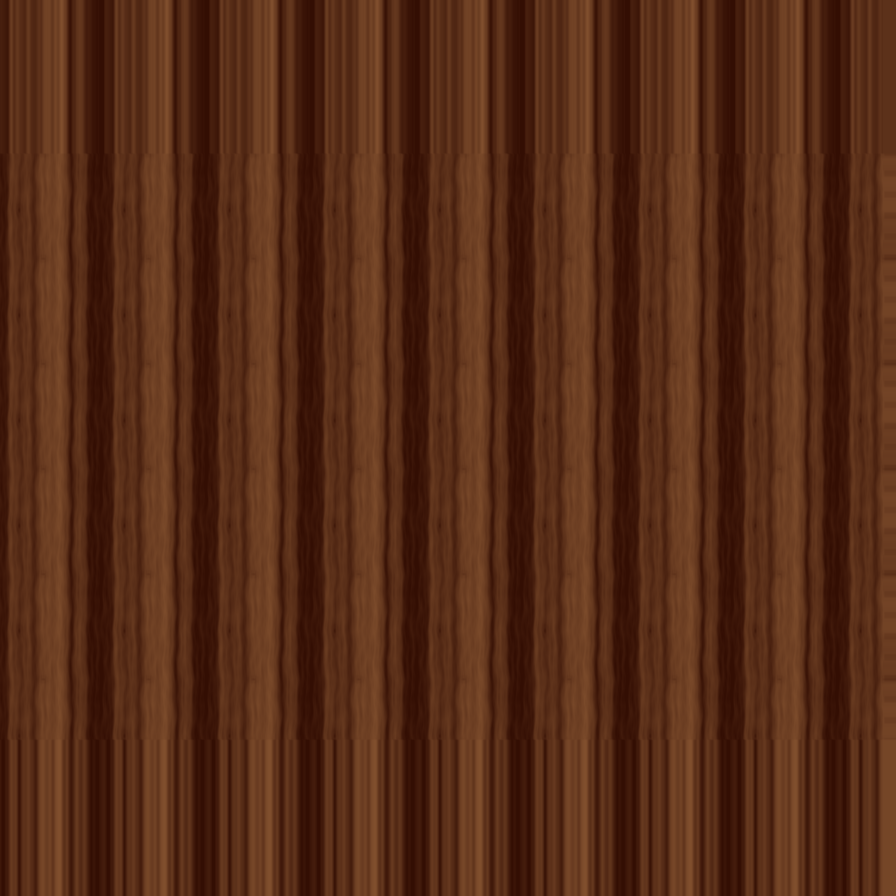
Reproduce this texture procedurally as a WebGL 2 fragment shader.

```glsl
#version 300 es
precision highp float;

uniform vec2 u_resolution;
out vec4 fragColor;

const float TAU = 6.2831853;

vec2 hash2(vec2 p) {
    return fract(sin(vec2(dot(p, vec2(127.1, 311.7)), dot(p, vec2(269.5, 183.3)))) * 43758.5);
}

// Signed offset from a centre, wrapped around the tile
vec2 wrapOffset(vec2 p, vec2 centre) {
    return fract(p - centre + 0.5) - 0.5;
}

float stripe(float x, float centre, float halfWidth, float soft) {
    float d = abs(fract(x - centre + 0.5) - 0.5);
    return 1.0 - smoothstep(halfWidth - soft, halfWidth + soft, d);
}

// Tiling cellular noise: distance to the nearest point
float cellular(vec2 p, vec2 cells) {
    p *= cells;
    vec2 base = floor(p);
    float nearest = 1.0;
    for (int j = -1; j <= 1; j++) {
        for (int i = -1; i <= 1; i++) {
            vec2 cell = base + vec2(i, j);
            nearest = min(nearest, length(cell + hash2(mod(cell, cells)) - p));
        }
    }
    return nearest;
}

float knot(vec2 p, vec2 centre, vec2 size) {
    float r = length(wrapOffset(p, centre) / size);
    return exp(-r * r) * (0.75 + 0.25 * cos(5.0 * r));
}

// Broad light and dark boards across one tile
float boards(float x) {
    float tone = 0.62;
    tone += 0.20 * stripe(x, 0.50, 0.12, 0.03);
    tone += 0.08 * stripe(x, 0.57, 0.04, 0.03);
    tone -= 0.50 * stripe(x, 0.95, 0.13, 0.035);
    tone -= 0.07 * stripe(x, 0.93, 0.05, 0.05);
    tone -= 0.20 * stripe(x, 0.19, 0.025, 0.03);
    tone -= 0.24 * stripe(x, 0.32, 0.03, 0.035);
    tone -= 0.46 * stripe(x, 0.68, 0.025, 0.03);
    tone -= 0.10 * stripe(x, 0.74, 0.01, 0.02);
    tone += 0.12 * stripe(x, 0.095, 0.01, 0.015);
    return tone;
}

void main() {
    vec2 uv = gl_FragCoord.xy / u_resolution;

    // The tiled area ends in stretched edge rows and a stretched right column
    vec2 held = vec2(min(uv.x, 0.986), clamp(uv.y, 0.176, 0.827));
    float stretched = smoothstep(0.0, 0.003, abs(uv.y - held.y));
    float rightEdge = smoothstep(0.0, 0.002, uv.x - held.x);
    vec2 tile = fract(vec2(held.x, 1.0 - held.y) * 8.52);

    // Grain wanders slightly and bends around the knots
    float knots = 0.8 * knot(tile, vec2(0.185, 0.0), vec2(0.028, 0.055))
                + 0.55 * knot(tile, vec2(0.41, 0.46), vec2(0.045, 0.03));
    float sway = 0.006 * sin(TAU * tile.y + 9.0 * tile.x)
               + 0.004 * sin(TAU * 3.0 * tile.y + 2.0);
    float x = tile.x + sway * (1.0 - stretched) + 0.012 * knots;

    float tone = boards(x);
    tone += 0.035 * sin(TAU * 11.0 * x + 1.0) + 0.025 * sin(TAU * 17.0 * x + 2.5);

    // Long fibres and short pores
    float fibres = cellular(vec2(x, tile.y), vec2(25.0, 2.0));
    float pores = cellular(vec2(x, tile.y), vec2(34.0, 7.0));
    tone += (0.17 * (fibres - 0.45) + 0.12 * (pores - 0.45)) * (1.0 - 0.4 * stretched);
    tone -= 0.32 * knots;

    // Crisper streaks in the stretched rows, different above and below
    float side = uv.y > 0.5 ? 0.0 : 1.7;
    float streaks = sin(TAU * 7.0 * x + 0.6 + side)
                  + 0.9 * sin(TAU * 12.0 * x + 2.0 * side)
                  + 0.6 * sin(TAU * 19.0 * x + 1.3);
    tone += 0.09 * streaks * stretched;

    // Faint dashes along the right column
    tone -= 0.10 * rightEdge * (1.0 - stretched) * smoothstep(0.3, 0.9, sin(TAU * 5.0 * tile.y));

    vec3 darkWalnut = vec3(0.20, 0.055, 0.012);
    vec3 paleWalnut = vec3(0.48, 0.29, 0.165);
    fragColor = vec4(mix(darkWalnut, paleWalnut, clamp(tone, 0.0, 1.08)), 1.0);
}
```
